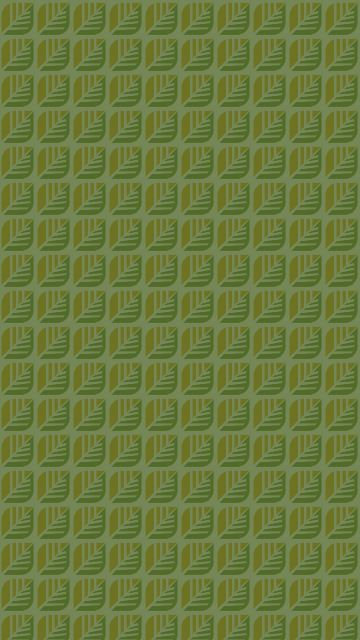
Reproduce this pattern procedurally as a WebGL 1 fragment shader.

```glsl
precision highp float;

uniform vec2 u_resolution;

// Square with its upper-left and lower-right corners rounded.
float leafDistance(vec2 p) {
  float radius = p.x * p.y < 0.0 ? 0.78 : 0.0;
  vec2 q = abs(p) - 1.0 + radius;
  return min(max(q.x, q.y), 0.0) + length(max(q, 0.0)) - radius;
}

// Upright slots, open at the top edge.
float uprightSlots(vec2 p) {
  float d = 1.0;
  for (int i = 0; i < 3; i++) {
    float center = -0.39 + 0.37 * float(i);
    d = min(d, abs(p.x - center) - 0.08);
  }
  return d;
}

// Side veins that rise and taper away from the midrib, closed by a rim.
float sideVeins(vec2 p, float leaf) {
  float d = 1.0;
  for (int i = 0; i < 4; i++) {
    float n = float(i);
    float start = -0.62 + 0.3 * n;
    float run = p.x - start;
    float axis = start + run * (0.02 + 0.08 * n);
    float halfWidth = 0.085 - 0.025 * clamp(run, 0.0, 1.4);
    d = min(d, abs(p.y - axis) - halfWidth);
  }
  return max(d, leaf + 0.2);
}

float coverage(float d, float pixel) {
  return 1.0 - smoothstep(-0.5 * pixel, 0.5 * pixel, d);
}

void main() {
  // Ten square cells across, with rows counted from the top.
  vec2 fromTop = vec2(gl_FragCoord.x, u_resolution.y - gl_FragCoord.y);
  vec2 cell = fract(fromTop * 10.0 / u_resolution.x);
  vec2 p = vec2(cell.x - 0.487, 0.522 - cell.y) / 0.445;
  float pixel = 10.0 / (0.445 * u_resolution.x);

  // Two halves on either side of a tapering midrib.
  float leaf = leafDistance(p);
  float side = (p.x - p.y) * 0.7071;
  float ribWidth = 0.06 - 0.015 * (p.x + p.y);
  float upper = max(max(leaf, side + ribWidth), -uprightSlots(p));
  float lower = max(max(leaf, ribWidth - side), -sideVeins(p, leaf));

  vec3 color = vec3(0.46, 0.53, 0.34);
  color = mix(color, vec3(0.43, 0.45, 0.14), coverage(upper, pixel));
  color = mix(color, vec3(0.32, 0.42, 0.16), coverage(lower, pixel));
  gl_FragColor = vec4(color, 1.0);
}
```
